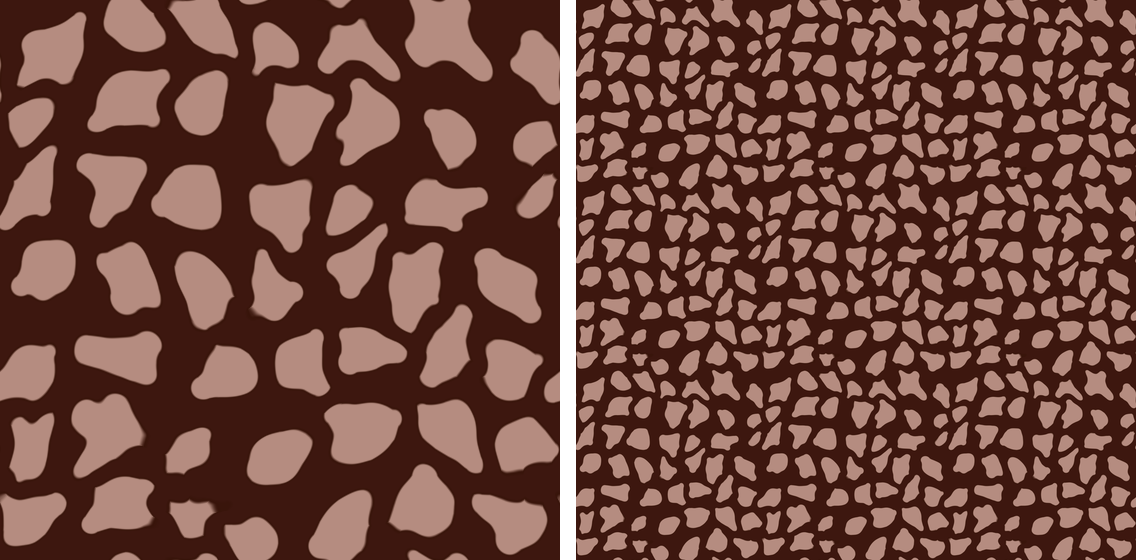
Left, the tile; right, the same tile 3 across and 3 down.
Give the GLSL for this pattern, as a Shadertoy shader.

```glsl
// Seamless animal-hide pattern: rosy lobed patches separated by dark brown channels.

const float TAU = 6.2831853;
const float CELLS = 7.0;        // patches per canvas side
const int LOBES = 4;            // arms per patch
const float HALF_CHANNEL = 0.1; // in cell units
const float EDGE = 0.002;       // half width of the soft edge, in canvas units

const vec3 DARK = vec3(0.24, 0.09, 0.06);
const vec3 RIM = vec3(0.22, 0.08, 0.04);
const vec3 ROSE = vec3(0.71, 0.55, 0.50);

vec3 hash3(vec2 cell, float seed) {
    vec3 p = fract(vec3(cell + 5.0, seed + 3.0) * vec3(0.1031, 0.1030, 0.0973));
    p += dot(p, p.yxz + 33.33);
    return fract((p.xxy + p.yxx) * p.zyx);
}

float smoothMin(float a, float b, float k) {
    float h = max(k - abs(a - b), 0.0) / k;
    return min(a, b) - 0.25 * k * h * h;
}

float smoothMax(float a, float b, float k) {
    return -smoothMin(-a, -b, k);
}

// Capsule from the origin to tip, with a radius changing along its length
float taperedCapsule(vec2 p, vec2 tip, float baseRadius, float tipRadius) {
    float h = clamp(dot(p, tip) / dot(tip, tip), 0.0, 1.0);
    return length(p - tip * h) - mix(baseRadius, tipRadius, h);
}

// Distance to one patch: a round core with arms of random reach
float patchDistance(vec2 p, vec2 cell, vec3 traits) {
    float core = mix(0.20, 0.34, traits.z);
    float d = length(p) - core;
    for (int i = 0; i < LOBES; i++) {
        vec3 r = hash3(cell, float(i) + 1.0);
        float angle = TAU * ((float(i) + 0.8 * r.x) / float(LOBES) + traits.x);
        vec2 tip = mix(0.14, 0.55, r.y) * vec2(cos(angle), sin(angle));
        d = smoothMin(d, taperedCapsule(p, tip, core, mix(0.10, 0.18, r.z)), 0.12);
    }
    return d;
}

// Whole-period sines that loosen the grid
vec2 warp(vec2 uv, float amount) {
    vec2 slow = sin(TAU * (2.0 * uv.yx + vec2(0.10, 0.37)));
    vec2 cross = sin(TAU * (uv.xy + vec2(2.0, -1.0) * uv.yx + vec2(0.63, 0.21)));
    return amount * (slow + 0.7 * cross);
}

// Nearest patch, trimmed so that a channel stays open to the second nearest
float hideDistance(vec2 p, float cells) {
    vec2 home = floor(p);
    float nearest = 9.0;
    float second = 9.0;
    for (int y = -1; y <= 1; y++) {
        for (int x = -1; x <= 1; x++) {
            vec2 cell = home + vec2(x, y);
            vec2 id = mod(cell, cells);
            vec2 center = cell + 0.5 + 0.44 * (hash3(id, 11.0).xy - 0.5);
            float d = patchDistance(p - center, id, hash3(id, 17.0));
            second = min(second, max(nearest, d));
            nearest = min(nearest, d);
        }
    }
    float channel = HALF_CHANNEL - 0.5 * (second - nearest);
    return smoothMax(nearest, channel, 0.08);
}

void mainImage(out vec4 fragColor, in vec2 fragCoord) {
    vec2 uv = fragCoord / iResolution.xy;
    float d = hideDistance(uv * CELLS + warp(uv, 0.12), CELLS) / CELLS;

    // Dark ground, a thin deeper rim, then the patch itself
    float edge = max(EDGE, 0.75 / iResolution.y);
    vec3 ground = mix(RIM, DARK, smoothstep(edge, 2.5 * edge, d));
    vec3 color = mix(ROSE, ground, smoothstep(-edge, edge, d));
    fragColor = vec4(color, 1.0);
}
```
